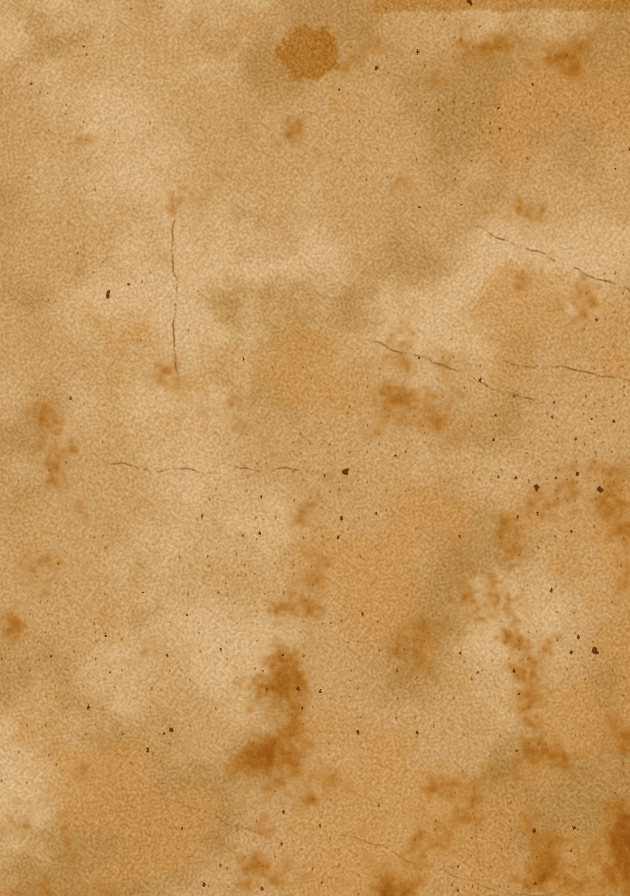
This texture is drawn by a WebGL 2 fragment shader. Its source:

```glsl
#version 300 es
precision highp float;
// Aged parchment: mottled tan paper with rusty stains, fine grain, flecks and hairline cracks.

uniform vec2 u_resolution;
out vec4 fragColor;

// Colours
const vec3 PAPER_LIGHT = vec3(0.838, 0.688, 0.485);
const vec3 PAPER_MID   = vec3(0.780, 0.610, 0.390);
const vec3 PAPER_SHADE = vec3(0.690, 0.510, 0.270);
const vec3 WARM_TAN    = vec3(0.775, 0.565, 0.305);
const vec3 OCHRE       = vec3(0.660, 0.405, 0.110);
const vec3 RUST        = vec3(0.520, 0.240, 0.040);
const vec3 FLECK_BROWN = vec3(0.270, 0.120, 0.030);
const vec3 CRACK_BROWN = vec3(0.430, 0.230, 0.070);

// Sizes are fractions of the canvas height; scales are cells per height
const float MOTTLE_SCALE = 3.6;
const float STAIN_SCALE  = 8.0;
const float GRAIN_SCALE  = 290.0;
const float GRAIN_AMOUNT = 0.120;
const float TOOTH_SCALE  = 120.0;
const float TOOTH_AMOUNT = 0.035;
const int   CRACK_COUNT  = 10;
const float CRACK_WIDTH  = 0.0009;
const vec2  BLOT_CENTRE  = vec2(0.345, 0.940);
const float BLOT_RADIUS  = 0.030;
const vec2  STRIP_CORNER = vec2(0.415, 0.988);

// Integer hash giving two values in 0..1
vec2 hash2(vec2 cell) {
    uvec2 v = uvec2(ivec2(cell)) * 1664525u + 1013904223u;
    v.x += v.y * 1664525u;
    v.y += v.x * 1664525u;
    v ^= v >> 16u;
    v.x += v.y * 1664525u;
    v.y += v.x * 1664525u;
    v ^= v >> 16u;
    return vec2(v & 0xffffu) / 65535.0;
}

float gradientAt(vec2 cell, vec2 offset) {
    float angle = 6.28318 * hash2(cell).x;
    return dot(vec2(cos(angle), sin(angle)), offset);
}

float gradientNoise(vec2 p) {
    vec2 i = floor(p), f = p - i;
    vec2 w = f * f * f * (f * (f * 6.0 - 15.0) + 10.0);
    vec2 e = vec2(1.0, 0.0);
    return mix(mix(gradientAt(i, f), gradientAt(i + e.xy, f - e.xy), w.x),
               mix(gradientAt(i + e.yx, f - e.yx), gradientAt(i + e.xx, f - e.xx), w.x), w.y);
}

float fbm(vec2 p, float gain) {
    const mat2 TURN = mat2(1.6, 1.2, -1.2, 1.6);
    float sum = 0.0, amp = 1.0;
    for (int i = 0; i < 6; i++) {
        sum += amp * gradientNoise(p);
        p = TURN * p + 17.3;
        amp *= gain;
    }
    return sum;
}

// Ragged specks, at most one per cell
float flecks(vec2 p, float cells, float radius, float density, float px) {
    vec2 q = p * cells, cell = floor(q);
    vec2 place = hash2(cell + 71.0), kind = hash2(cell + 313.0);
    vec2 d = (q - cell - 0.3 - 0.4 * place) / cells;
    d.x *= 1.0 + 0.7 * kind.y;
    float r = radius * mix(0.45, 1.0, kind.y * kind.y);
    float edge = length(d) - r * (1.0 + 1.3 * gradientNoise(p * 1.3 / radius));
    return step(kind.x, density) * (1.0 - smoothstep(-px, px, edge));
}

// Broken wandering hairlines, mostly falling gently to the right
float cracks(vec2 p, float px) {
    float ink = 0.0;
    for (int i = 0; i < CRACK_COUNT; i++) {
        float id = float(i);
        vec2 place = hash2(vec2(id, 5.0)), kind = hash2(vec2(id, 29.0));
        float angle = i % 5 == 4 ? -1.55 : mix(-0.6, 0.0, kind.x);
        float halfLength = mix(0.06, 0.16, kind.y);
        vec2 dir = vec2(cos(angle), sin(angle)), d = p - place * vec2(0.7, 1.0);
        float along = dot(d, dir), across = dot(d, vec2(-dir.y, dir.x));
        across += 0.010 * fbm(vec2(along * 13.0, id * 9.7), 0.55);
        float ends = 1.0 - smoothstep(0.6, 1.0, abs(along) / halfLength);
        float gaps = smoothstep(-0.5, 0.4, fbm(vec2(along * 30.0, id * 3.3 + 0.4), 0.8));
        float line = 1.0 - smoothstep(0.0, CRACK_WIDTH + px, abs(across));
        ink = max(ink, line * ends * gaps * mix(0.4, 1.0, place.y));
    }
    return ink;
}

void main() {
    float px = 1.0 / u_resolution.y;
    vec2 p = gl_FragCoord.xy * px, uv = gl_FragCoord.xy / u_resolution;
    float grain = gradientNoise(mat2(0.8, 0.6, -0.6, 0.8) * p * GRAIN_SCALE + 3.7);
    float tooth = gradientNoise(mat2(0.6, 0.8, -0.8, 0.6) * p * TOOTH_SCALE + 41.2);
    float border = smoothstep(0.25, 0.75, length(uv - vec2(0.42, 0.55)));
    float wear = dot(uv - 0.5, vec2(0.38, -0.42));

    // Mottled paper with faint vertical streaks
    float streak = gradientNoise(p * vec2(38.0, 3.0) + 60.0);
    float light = fbm(p * MOTTLE_SCALE + 8.1, 0.55) - 0.3 * border + 0.12 * streak;
    vec3 col = mix(PAPER_MID, PAPER_LIGHT, smoothstep(-0.25, 0.3, light));
    float shade = fbm(p * 5.0 + 90.0, 0.6) + 0.45 * border + 0.2 * tooth;
    col = mix(col, PAPER_SHADE, 0.85 * smoothstep(0.05, 0.75, shade));
    float warmth = fbm(p * 6.0 + 150.0, 0.6) + wear;
    col = mix(col, WARM_TAN, 0.7 * smoothstep(0.05, 0.5, warmth));

    // Rusty stains with crumbling edges, heavier towards the lower right
    float stain = fbm(p * STAIN_SCALE + 230.0, 0.68) + wear + 0.25 * tooth + 0.25 * grain;
    col = mix(col, OCHRE, 0.85 * smoothstep(0.25, 0.95, stain));
    col = mix(col, RUST, 0.6 * smoothstep(0.8, 1.2, stain + 0.3 * grain));

    // Ragged blot and a stained strip along the top
    float rag = fbm(p * 34.0 + 12.0, 0.6);
    float blot = length(p - BLOT_CENTRE) - BLOT_RADIUS * (1.0 + 0.45 * rag);
    col = mix(col, OCHRE, (0.65 + 0.2 * rag) * (1.0 - smoothstep(-0.004, 0.003, blot)));
    vec2 strip = smoothstep(vec2(-0.012, -0.003), vec2(0.012, 0.003), p - STRIP_CORNER + 0.004 * rag);
    col = mix(col, OCHRE, 0.5 * strip.x * strip.y);

    // Grain, cracks and flecks
    col += GRAIN_AMOUNT * grain + TOOTH_AMOUNT * tooth;
    col = mix(col, CRACK_BROWN, 0.7 * cracks(p, px));
    float crowd = smoothstep(-0.3, 0.6, gradientNoise(p * 5.0 + 33.0) + wear);
    float small = flecks(p, 46.0, 0.0027, 0.16 * crowd, px);
    float large = flecks(p + 0.37, 15.0, 0.0065, 0.11 * crowd, px);
    float dust = flecks(p + 0.71, 95.0, 0.0018, 0.28 * crowd, px);
    col = mix(col, RUST, 0.6 * dust);
    col = mix(col, mix(RUST, FLECK_BROWN, 0.7), 0.85 * max(small, large));
    fragColor = vec4(clamp(col, 0.0, 1.0), 1.0);
}
```
